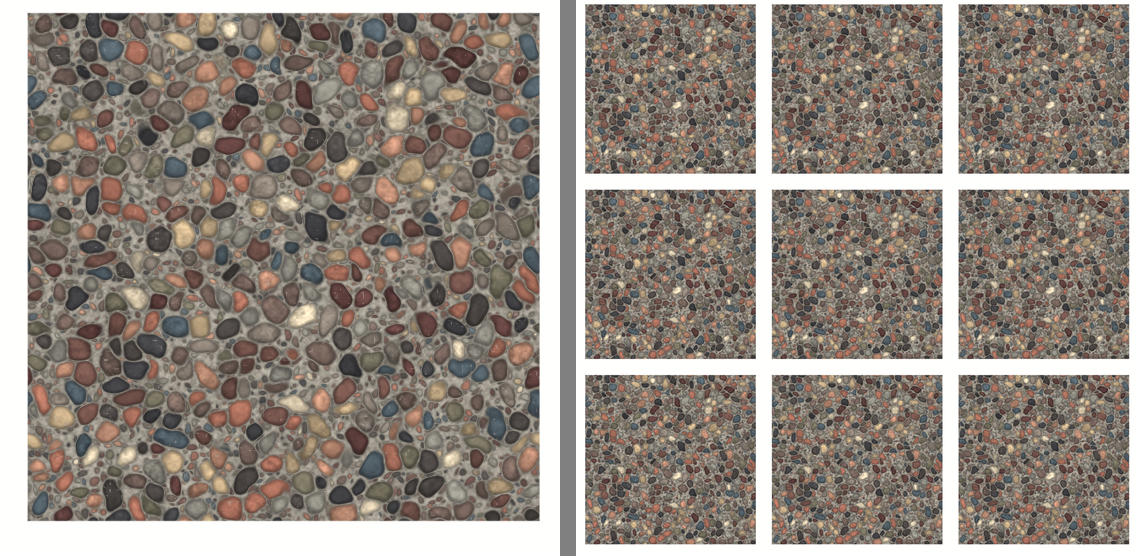
Left, the tile; right, the same tile 3 across and 3 down.
A WebGL 2 fragment shader for this texture:

```glsl
#version 300 es
precision highp float;
// Exposed-aggregate slab: rounded river pebbles in grey mortar on a white margin.

#define PANEL_LOW vec2(0.0495, 0.0630)
#define PANEL_HIGH vec2(0.9635, 0.9765)
#define BIG_CELLS 22.0
#define SMALL_CELLS 58.0
#define BIG_RADII vec2(0.31, 0.60)
#define SMALL_RADII vec2(0.12, 0.50)
#define JITTER 0.85
#define GAP 0.045
#define SOFTNESS 0.0019
#define MORTAR vec3(0.635, 0.610, 0.565)
#define MARGIN vec3(1.0, 1.0, 0.995)

uniform vec2 u_resolution;
out vec4 fragColor;

const vec3 STONES[12] = vec3[12](
    vec3(0.25, 0.25, 0.26), vec3(0.29, 0.27, 0.26), vec3(0.37, 0.25, 0.24),
    vec3(0.43, 0.31, 0.28), vec3(0.44, 0.37, 0.34), vec3(0.50, 0.46, 0.42),
    vec3(0.55, 0.54, 0.50), vec3(0.64, 0.42, 0.35), vec3(0.70, 0.52, 0.43),
    vec3(0.70, 0.61, 0.48), vec3(0.31, 0.36, 0.39), vec3(0.45, 0.43, 0.36));

struct Pebble {
    float dist;   // signed distance, in cells
    vec2 offset;  // position relative to the centre
    vec2 id;
};

float hash(vec2 p) {
    return fract(sin(dot(p, vec2(127.1, 311.7))) * 43758.5453);
}

// Value noise that wraps after a whole number of cells.
float noise(vec2 q, float cells) {
    vec2 p = q * cells, i = floor(p), f = fract(p);
    f = f * f * (3.0 - 2.0 * f);
    vec2 a = mod(i, cells), b = mod(i + 1.0, cells);
    return mix(mix(hash(a), hash(vec2(b.x, a.y)), f.x),
               mix(hash(vec2(a.x, b.y)), hash(b), f.x), f.y);
}

float smoothMax(float a, float b, float k) {
    float h = max(k - abs(a - b), 0.0) / k;
    return max(a, b) + h * h * k * 0.25;
}

// Scattered ellipses that flatten against their neighbours.
Pebble pebbles(vec2 q, float cells, vec2 radii, float seed) {
    const float SHARPNESS = 11.0;
    vec2 p = q * cells, base = floor(p);
    Pebble best = Pebble(1e3, vec2(0.0), vec2(0.0));
    float total = 0.0;
    for (int y = -2; y <= 2; y++)
    for (int x = -2; x <= 2; x++) {
        vec2 cell = base + vec2(x, y);
        vec2 id = mod(cell, cells) + seed;
        vec2 jitter = vec2(hash(id + 3.7), hash(id + 9.2)) - 0.5;
        vec2 v = p - cell - 0.5 - JITTER * jitter;
        float angle = 6.2832 * hash(id + 17.3);
        float stretch = mix(1.03, 1.42, hash(id + 23.9));
        float c = cos(angle), s = sin(angle);
        vec2 turned = vec2(c * v.x + s * v.y, c * v.y - s * v.x);
        float d = length(turned * vec2(1.0 / stretch, stretch))
                - mix(radii.x, radii.y, hash(id + 31.1));
        total += exp(-SHARPNESS * d);
        if (d < best.dist) best = Pebble(d, v, id);
    }
    float others = max(total - exp(-SHARPNESS * best.dist), 1e-6);
    float second = -log(others) / SHARPNESS;
    best.dist = smoothMax(best.dist, GAP + 0.5 * (best.dist - second), 0.13);
    return best;
}

// Body colour, mottling, mineral flecks and a soft domed shade.
vec3 stone(Pebble peb, vec2 q, float depth) {
    vec3 colour = STONES[int(hash(peb.id + 41.3) * 11.99)];
    colour = mix(colour, vec3(0.83, 0.77, 0.66), step(0.97, hash(peb.id + 53.0)));
    colour *= mix(0.88, 1.14, hash(peb.id + 61.7));
    float mottle = 0.6 * noise(q, 95.0) + 0.4 * noise(q, 230.0);
    float grain = mix(0.15, 0.55, hash(peb.id + 71.9));
    colour *= 1.0 + grain * (mottle - 0.5);
    float flecks = smoothstep(0.80, 0.98, noise(q, 180.0));
    colour = mix(colour, vec3(0.72, 0.68, 0.64),
                 0.45 * flecks * step(0.55, hash(peb.id + 83.1)));
    float dome = smoothstep(0.0, 0.20, depth);
    return colour * (mix(0.74, 1.05, dome) + 0.16 * clamp(peb.offset.y, -0.6, 0.6));
}

void main() {
    vec2 uv = gl_FragCoord.xy / u_resolution;
    vec2 q = (uv - PANEL_LOW) / (PANEL_HIGH - PANEL_LOW);

    // Slight warp makes the outlines irregular.
    vec2 warp = vec2(noise(q, 46.0), noise(q + 0.5, 46.0)) - 0.5;
    vec2 bent = q + 0.009 * warp;
    Pebble big = pebbles(bent, BIG_CELLS, BIG_RADII, 0.0);
    Pebble small = pebbles(bent, SMALL_CELLS, SMALL_RADII, 101.0);
    float bigDist = big.dist / BIG_CELLS;
    float smallDist = smoothMax(small.dist / SMALL_CELLS, 0.0025 - bigDist, 0.004);

    // Sandy mortar with contact shadow.
    float sand = 0.5 * noise(q, 250.0) + 0.5 * noise(q, 120.0);
    vec3 colour = MORTAR * (1.0 + 0.42 * (sand - 0.5) + 0.12 * (noise(q, 18.0) - 0.5));
    colour *= mix(0.72, 1.0, smoothstep(-0.001, 0.005, min(bigDist, smallDist)));

    vec3 smallStone = mix(stone(small, q, -smallDist * SMALL_CELLS), MORTAR, 0.18);
    colour = mix(colour, smallStone, smoothstep(SOFTNESS, -SOFTNESS, smallDist));
    colour = mix(colour, stone(big, q, -big.dist),
                 smoothstep(SOFTNESS, -SOFTNESS, bigDist));

    // White margin around the slab.
    vec2 inset = abs(q - 0.5) - 0.5;
    float slab = smoothstep(SOFTNESS, -SOFTNESS, max(inset.x, inset.y));
    fragColor = vec4(mix(MARGIN, colour, slab), 1.0);
}
```
